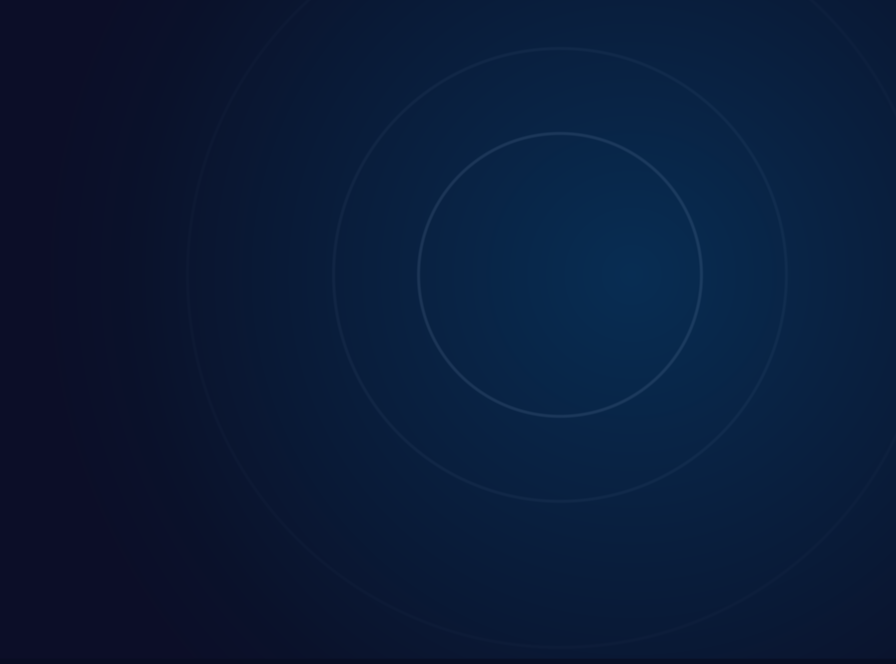
This background is drawn by a Shadertoy shader. Its source:

```glsl
// Deep navy backdrop with a soft blue glow, three faint concentric rings and a dark base strip.

const vec3 GLOW_CORE = vec3(0.031, 0.177, 0.325);
const vec3 NAVY      = vec3(0.039, 0.071, 0.169);
const vec3 NIGHT     = vec3(0.047, 0.053, 0.155);
const vec3 BASE_TINT = vec3(0.030, 0.050, 0.130);
const vec3 RING_TINT = vec3(0.75, 0.85, 1.0);

const float RING_COUNT = 3.0;
const float RING_HALF_WIDTH = 0.0022;
const float BASE_HEIGHT = 0.008;

// Radial falloff: bright core to navy, then to night
vec3 glowColor(float dist) {
    vec3 color = mix(GLOW_CORE, NAVY, clamp(dist / 0.75, 0.0, 1.0));
    return mix(color, NIGHT, smoothstep(0.70, 0.95, dist));
}

// Coverage of a thin circle outline with softened edges
float ringMask(float dist, float radius, float halfWidth, float softness) {
    float edge = abs(dist - radius) - halfWidth;
    return 1.0 - smoothstep(-softness, softness, edge);
}

// Ring spacing widens outward
float ringRadius(float index) {
    return 0.213 + 0.082 * index + 0.046 * index * index;
}

// Rings fade outward
float ringOpacity(float index) {
    return 0.105 * pow(0.42, index);
}

void mainImage(out vec4 fragColor, in vec2 fragCoord) {
    // Canvas heights as units
    vec2 p = fragCoord / iResolution.y;
    float aspect = iResolution.x / iResolution.y;
    float pixel = 1.0 / iResolution.y;

    // Background glow
    vec2 glowCenter = vec2(0.705 * aspect, 0.586);
    vec3 color = glowColor(length(p - glowCenter));

    // Concentric rings
    vec2 ringCenter = vec2(0.625 * aspect, 0.586);
    float ringDist = length(p - ringCenter);
    float softness = max(pixel, 0.0018);
    for (float i = 0.0; i < RING_COUNT; i++) {
        float mask = ringMask(ringDist, ringRadius(i), RING_HALF_WIDTH, softness);
        color = mix(color, RING_TINT, mask * ringOpacity(i));
    }

    // Dark strip along the bottom edge
    float base = 1.0 - smoothstep(BASE_HEIGHT - pixel, BASE_HEIGHT + pixel, p.y);
    color = mix(color, BASE_TINT, 0.75 * base);

    fragColor = vec4(color, 1.0);
}
```
